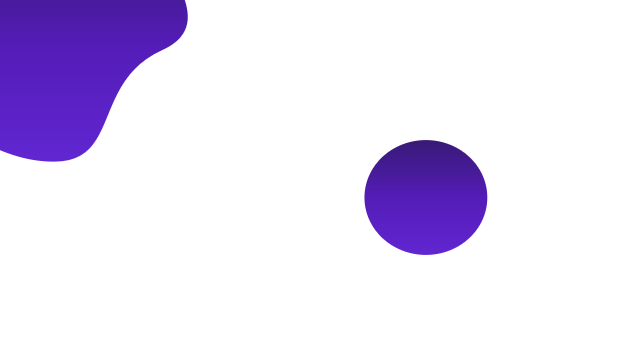
Write a Shadertoy shader that draws this background.

```glsl
// Violet gradient blob in the upper left corner and a violet oval on white.

// Shared three-stop gradient: 0 at the dark top, 1 at the bright bottom
vec3 violet(float t) {
    t = clamp(t, 0.0, 1.0);
    vec3 dark = vec3(0.22, 0.10, 0.46);
    vec3 middle = vec3(0.33, 0.11, 0.72);
    vec3 bright = vec3(0.38, 0.15, 0.82);
    return t < 0.5 ? mix(dark, middle, t * 2.0) : mix(middle, bright, t * 2.0 - 1.0);
}

float segmentDistance(vec2 p, vec2 a, vec2 b) {
    vec2 ab = b - a;
    return length(p - a - ab * clamp(dot(p - a, ab) / dot(ab, ab), 0.0, 1.0));
}

vec2 bezier(vec2 a, vec2 b, vec2 c, vec2 d, float t) {
    float s = 1.0 - t;
    return s * s * s * a + 3.0 * s * s * t * b + 3.0 * s * t * t * c + t * t * t * d;
}

// Updates the nearest distance and flips the side for each edge right of p
void traceCurve(vec2 p, vec2 a, vec2 b, vec2 c, vec2 d, inout float nearest, inout float side) {
    vec2 from = a;
    for (int i = 1; i <= 24; i++) {
        vec2 to = bezier(a, b, c, d, float(i) / 24.0);
        nearest = min(nearest, segmentDistance(p, from, to));
        if ((from.y > p.y) != (to.y > p.y)) {
            float crossing = mix(from.x, to.x, (p.y - from.y) / (to.y - from.y));
            if (crossing > p.x) side = -side;
        }
        from = to;
    }
}

// Signed distance to the blob, negative inside
float blobDistance(vec2 p) {
    float nearest = 10.0, side = 1.0;
    vec2 shoulder = vec2(0.451, 0.861), foot = vec2(0.1505, 0.551);
    traceCurve(p, vec2(0.509, 1.012), vec2(0.535, 0.944), vec2(0.523, 0.894), shoulder, nearest, side);
    traceCurve(p, shoulder, vec2(0.255, 0.773), vec2(0.336, 0.551), foot, nearest, side);
    traceCurve(p, foot, vec2(0.097, 0.551), vec2(0.046, 0.5625), vec2(-0.012, 0.588), nearest, side);
    return side * nearest;
}

// Approximate signed distance to an axis-aligned ellipse
float ellipseDistance(vec2 p, vec2 radii) {
    float k = length(p / radii);
    return k * (k - 1.0) / max(length(p / (radii * radii)), 0.001);
}

// Antialiased coverage, one pixel wide
float coverage(float d) {
    return clamp(0.5 - d * iResolution.y, 0.0, 1.0);
}

void mainImage(out vec4 fragColor, in vec2 fragCoord) {
    // Canvas height is one unit
    vec2 p = fragCoord / iResolution.y;
    vec3 color = vec3(1.0);

    // Corner blob, its gradient starting above the canvas
    color = mix(color, violet((1.19 - p.y) / 0.639), coverage(blobDistance(p)));

    // Oval
    float oval = ellipseDistance(p - vec2(1.183, 0.4514), vec2(0.1706, 0.1595));
    color = mix(color, violet((0.611 - p.y) / 0.319), coverage(oval));

    fragColor = vec4(color, 1.0);
}
```
